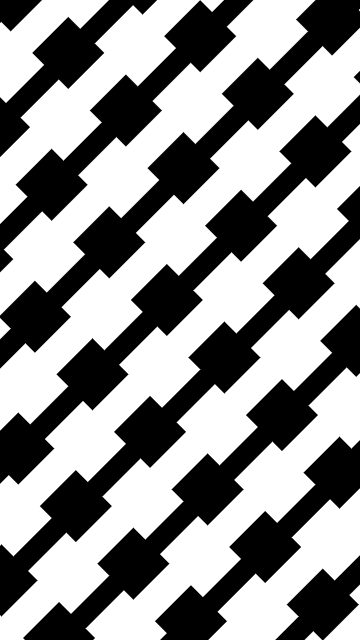
A Shadertoy shader for this pattern:

```glsl
// Black squares strung on diagonal bands over white, a lattice turned by 45 degrees.

// Lengths are fractions of the canvas height.
const vec2 PERIOD = vec2(0.16416, 0.12724);   // along a band, between bands
const vec2 ANCHOR = vec2(0.2606, 0.5313);     // centre of one square
const float SQUARE_HALF = 0.0398;
const float BAND_HALF = 0.01615;
const float BAND_SHIFT = 0.0027;              // bands sit slightly off centre

const vec3 PAPER = vec3(1.0);
const vec3 INK = vec3(0.0);

// x runs up-right along the bands, y runs down-right across them.
vec2 toDiagonal(vec2 p) {
    return vec2(p.x + p.y, p.x - p.y) * inversesqrt(2.0);
}

vec2 repeatCentered(vec2 p, vec2 period) {
    return p - period * round(p / period);
}

float sdSquare(vec2 p, float halfSide) {
    vec2 d = abs(p) - halfSide;
    return length(max(d, 0.0)) + min(max(d.x, d.y), 0.0);
}

float sdBand(float across, float center, float halfWidth) {
    return abs(across - center) - halfWidth;
}

float coverage(float dist, float pixel) {
    return clamp(0.5 - dist / pixel, 0.0, 1.0);
}

void mainImage(out vec4 fragColor, in vec2 fragCoord) {
    float pixel = 1.0 / iResolution.y;
    vec2 cell = repeatCentered(toDiagonal(fragCoord * pixel - ANCHOR), PERIOD);

    // Union of the square and the band through it
    float square = sdSquare(cell, SQUARE_HALF);
    float band = sdBand(cell.y, BAND_SHIFT, BAND_HALF);
    float ink = coverage(min(square, band), pixel);

    fragColor = vec4(mix(PAPER, INK, ink), 1.0);
}
```
